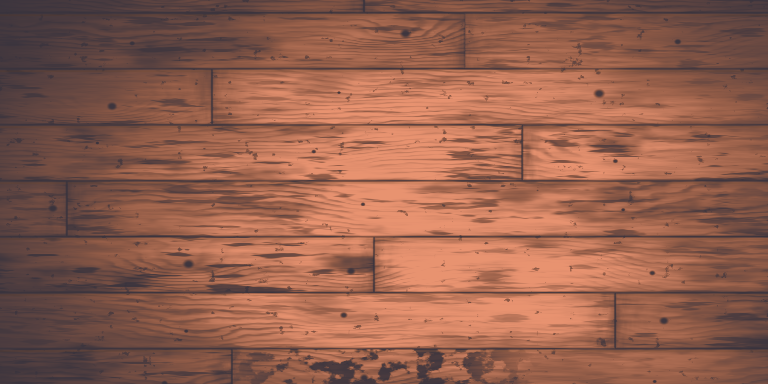
Write a Shadertoy shader that draws this texture.

```glsl
// Worn brown plank floor: staggered boards, wavy grain, knots, stains and a dark vignette.
#define ROWS 6.86         // boards per canvas height
#define ROW_SHIFT 0.368   // part of the lowest board cut off
#define SEAM 0.0045       // gap width, in canvas heights
#define RINGS 68.0        // grain lines per canvas height
#define GRAIN 0.24        // grain contrast
#define KNOT_SIZE 0.014   // largest knot radius
#define VIGNETTE 1.4      // edge darkening
#define SHADOW vec3(0.22, 0.20, 0.24)
#define WOOD vec3(0.57, 0.355, 0.27)
#define LIGHT vec3(0.91, 0.575, 0.44)
#define LIP vec3(0.68, 0.44, 0.28)

// Board end positions as fractions of the width, from the lowest row up
const float JOINTS[8] = float[8](0.302, 0.801, 0.487, 0.087, 0.680, 0.276, 0.605, 0.474);

float hash(vec2 p) {
    return fract(sin(dot(p, vec2(127.1, 311.7))) * 43758.5453);
}

float noise(vec2 p) {
    vec2 i = floor(p), f = fract(p);
    f = f * f * (3.0 - 2.0 * f);
    return mix(mix(hash(i), hash(i + vec2(1, 0)), f.x),
               mix(hash(i + vec2(0, 1)), hash(i + vec2(1, 1)), f.x), f.y);
}

float fbm(vec2 p) {
    float sum = 0.0, amp = 0.533;
    for (int i = 0; i < 4; i++) {
        sum += amp * noise(p);
        p = p * 2.03 + 17.3;
        amp *= 0.5;
    }
    return sum;
}

// Smooth line of the given width around distance zero
float stroke(float dist, float width, float px) {
    return 1.0 - smoothstep(0.5 * width - px, 0.5 * width + px, abs(dist));
}

// x: swelling of the grain, y: dark knot core
vec2 knots(float x, float v, float row, float aspect) {
    vec2 result = vec2(0.0);
    for (float k = 0.0; k < 3.0; k++) {
        float along = hash(vec2(row, k) + 7.3);
        float across = hash(vec2(k, row) + 21.7);
        float size = KNOT_SIZE * mix(0.3, 1.0, hash(vec2(along, across)));
        vec2 d = vec2(x - (k + 0.2 + 0.6 * along) / 3.0 * aspect,
                      (v - 0.3 - 0.4 * across) / ROWS);
        vec2 wide = d * vec2(7.0, 22.0);
        result.x += exp(-dot(wide, wide)) * size / KNOT_SIZE;
        float r = length(d * vec2(0.8, 1.0)) / size;
        result.y = max(result.y, 1.0 - smoothstep(0.3, 1.1, r));
    }
    return result;
}

void mainImage(out vec4 fragColor, in vec2 fragCoord) {
    vec2 uv = fragCoord / iResolution.xy;
    vec2 p = fragCoord / iResolution.y;
    float aspect = iResolution.x / iResolution.y;
    float px = 1.0 / iResolution.y;

    // Board layout
    float level = p.y * ROWS + ROW_SHIFT;
    float row = floor(level), v = fract(level);
    float toJoint = p.x - JOINTS[int(row)] * aspect;
    vec2 board = vec2(row, step(0.0, toJoint));
    float seed = hash(board + 3.0);
    vec2 q = vec2(p.x, v / ROWS) + seed * vec2(37.0, 19.0);

    // Grain bends around the knots
    vec2 knot = knots(p.x, v, row, aspect);
    float bands = q.y * RINGS + 7.0 * noise(q * vec2(1.5, 7.0))
                + 1.6 * fbm(q * vec2(9.0, 36.0)) + 4.0 * knot.x;
    float phase = fract(bands);
    float ring = smoothstep(0.3, 0.75, phase) * (1.0 - smoothstep(0.75, 1.0, phase));
    float figure = 1.3 * smoothstep(0.25, 0.8, fbm(q * vec2(3.0, 14.0) + 5.0));
    float fiber = fbm(q * vec2(9.0, 120.0)) - 0.5;
    float cloud = fbm(q * vec2(2.0, 7.0)) - 0.5;
    float tone = 0.98 + 0.26 * (seed - 0.5) + 0.36 * fiber + 0.55 * cloud - GRAIN * ring * figure;

    // Stains, dark threads, specks, and scuffs by the board ends
    float wear = mix(0.1, 0.6, hash(board + 11.0));
    float stain = smoothstep(0.50, 0.85, fbm(q * vec2(5.0, 18.0) + 9.0));
    float thread = smoothstep(0.58, 0.72, fbm(q * vec2(8.0, 75.0) + 31.0));
    float speck = smoothstep(0.72, 0.85, fbm(p * vec2(45.0, 60.0)));
    float scuff = exp(-22.0 * abs(toJoint)) * fbm(p * vec2(40.0, 12.0));
    tone *= (1.0 - wear * stain) * (1.0 - wear * thread);
    tone *= (1.0 - 0.5 * speck) * (1.0 - 0.6 * scuff);

    // Charred patches on the lowest boards
    float charArea = (1.0 - step(0.5, row)) * (1.0 - smoothstep(0.08, 0.24, abs(uv.x - 0.49)));
    tone *= 1.0 - 0.75 * charArea * smoothstep(0.47, 0.62, fbm(p * vec2(30.0, 42.0)));
    tone *= 1.0 - 0.8 * knot.y;

    // Gaps between boards, uneven along their length
    float edge = min(v, 1.0 - v) / ROWS;
    float uneven = mix(0.55, 1.0, noise(p * vec2(14.0, 5.0)));
    float endStrength = row == 6.0 ? 0.3 : 0.75;
    float gap = max(0.85 * uneven * stroke(edge, SEAM, px), endStrength * stroke(toJoint, SEAM, px));
    float grime = exp(-edge * 130.0) * noise(p * vec2(9.0, 20.0));
    float lip = stroke((1.0 - v) / ROWS - 1.4 * SEAM, 0.8 * SEAM, px);
    tone *= (1.0 - gap) * (1.0 - 0.35 * grime);

    // Vignette and colour ramp
    vec2 away = (uv - vec2(0.57, 0.43)) * vec2(1.75, 1.3);
    float glow = exp(-VIGNETTE * pow(dot(away, away), 1.15));
    tone = clamp(tone * glow, 0.0, 1.0);
    vec3 color = mix(SHADOW, WOOD, smoothstep(0.0, 0.55, tone));
    color = mix(color, LIGHT, smoothstep(0.38, 0.92, tone));
    color = mix(color, LIP * mix(0.4, 1.0, glow), 0.35 * lip * (1.0 - gap));
    fragColor = vec4(color, 1.0);
}
```
